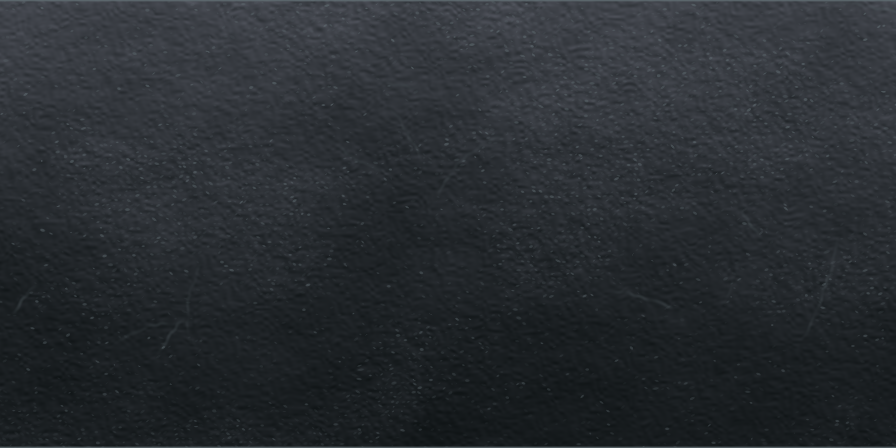
Write a WebGL 2 fragment shader that draws this texture.

```glsl
#version 300 es
precision highp float;
// Dark slate board with a vertical sheen, fine embossed grain, dust flecks and faint scratches.

#define DARK vec3(0.092, 0.110, 0.120)
#define LIGHT vec3(0.243, 0.257, 0.284)
#define FLECK_COLOR vec3(0.38, 0.43, 0.45)
#define SHEEN_POWER 1.45
#define GRAIN_SCALE vec2(88.0, 128.0)
#define GRAIN_CONTRAST 0.36
#define CLOUD_CONTRAST 0.24
#define FLECK_SCALE vec2(72.0, 98.0)
#define FLECK_STRENGTH 0.62
#define SCRATCH_COUNT 14
#define SCRATCH_STRENGTH 0.34
#define EDGE_STRENGTH 0.8

uniform vec2 u_resolution;
out vec4 fragColor;

float hash(vec2 p) {
    vec3 q = fract(vec3(p.xyx) * 0.1031);
    q += dot(q, q.yzx + 33.33);
    return fract((q.x + q.y) * q.z);
}

vec2 hash2(vec2 p) {
    return vec2(hash(p), hash(p + 71.7));
}

float noise(vec2 p) {
    vec2 cell = floor(p), f = fract(p);
    f = f * f * (3.0 - 2.0 * f);
    return mix(mix(hash(cell), hash(cell + vec2(1, 0)), f.x),
               mix(hash(cell + vec2(0, 1)), hash(cell + vec2(1, 1)), f.x), f.y);
}

float fbm(vec2 p) {
    float sum = 0.0, amp = 0.5;
    for (int i = 0; i < 4; i++) {
        sum += amp * noise(p);
        p = mat2(1.6, 1.2, -1.2, 1.6) * p + 17.3;
        amp *= 0.5;
    }
    return sum / 0.9375;
}

// Relief of the grain, lit from above; centred on zero.
float grain(vec2 p) {
    vec2 q = p * GRAIN_SCALE + 1.2 * vec2(noise(p * 31.0), noise(p * 37.0 + 9.0));
    float relief = noise(q) - noise(q + vec2(0.25, 0.75));
    return relief + 0.35 * (noise(q * 0.47 + 40.0) - 0.5);
}

// Small bright flecks, one candidate per cell, denser inside dusty patches.
float flecks(vec2 p, float density, float pixel) {
    vec2 q = p * FLECK_SCALE;
    q += 0.9 * vec2(noise(p * 23.0 + 3.0), noise(p * 19.0 + 8.0));
    q.x += hash(vec2(floor(q.y), 3.0));
    vec2 cell = floor(q);
    vec2 centre = 0.32 + 0.36 * hash2(cell + 5.0);
    vec2 offset = (fract(q) - centre) / FLECK_SCALE;
    offset.y += offset.x * (hash(cell + 13.0) - 0.5);
    float radius = mix(0.0016, 0.0036, hash(cell + 29.0));
    float dist = length(offset * vec2(0.75, 1.2));
    float soft = max(0.6 * pixel, 0.0016);
    float shape = 1.0 - smoothstep(radius - soft, radius + soft, dist);
    float glow = hash(cell + 47.0);
    return shape * step(hash(cell + 61.0), density) * mix(0.2, 1.0, pow(glow, 4.0));
}

// Thin curved hairlines, broken up along their length.
float scratches(vec2 p, float aspect, float pixel) {
    float sum = 0.0;
    for (int i = 0; i < SCRATCH_COUNT; i++) {
        vec2 seed = vec2(float(i) * 3.7 + 2.0, 19.0);
        vec2 q = p - hash2(seed) * vec2(aspect, 1.0);
        float angle = 3.1416 * hash(seed + 3.0);
        float c = cos(angle), s = sin(angle);
        q = mat2(c, -s, s, c) * q;
        float reach = mix(0.05, 0.17, hash(seed + 7.0));
        q.y += (hash(seed + 11.0) - 0.5) * 4.0 * q.x * q.x + 0.006 * (noise(q.xx * 40.0) - 0.5);
        float line = 1.0 - smoothstep(0.0, max(0.0065, 1.2 * pixel), abs(q.y));
        float fade = 1.0 - smoothstep(0.3 * reach, reach, abs(q.x));
        sum += line * fade * noise(p * 55.0 + seed) * mix(0.4, 1.0, hash(seed + 23.0));
    }
    return min(sum, 1.0);
}

void main() {
    vec2 p = gl_FragCoord.xy / u_resolution.y;
    float aspect = u_resolution.x / u_resolution.y;
    float pixel = 1.0 / u_resolution.y;

    // Sheen that brightens upwards, with broad uneven clouds
    float cloud = fbm(p * vec2(2.2, 3.2) + 4.0) - 0.5;
    float smudge = fbm(p * vec2(8.0, 15.0) + 31.0) - 0.5;
    float dust = smoothstep(0.40, 0.70, fbm(p * vec2(3.2, 5.0) + 12.0));
    float tone = 1.04 * pow(p.y, SHEEN_POWER);
    tone += CLOUD_CONTRAST * (1.8 * cloud + smudge) * (0.5 + 0.7 * p.y);
    tone += 0.10 * (dust - 0.4);

    // Embossed grain, stronger in the sheen and in dusty patches
    tone += GRAIN_CONTRAST * grain(p) * (0.5 + 0.6 * p.y + 0.3 * dust);
    vec3 color = mix(DARK, LIGHT, max(tone, -0.2));

    // Dust flecks and scratches
    float density = 0.12 + 0.62 * dust;
    float marks = FLECK_STRENGTH * flecks(p, density, pixel) * (0.6 + 0.4 * p.y);
    marks += SCRATCH_STRENGTH * scratches(p, aspect, pixel);
    color = mix(color, FLECK_COLOR, min(marks, 1.0));

    // Pale hairline along the top and bottom edges
    float edge = 1.0 - smoothstep(0.001, 0.005, min(p.y, 1.0 - p.y));
    color = mix(color, FLECK_COLOR, EDGE_STRENGTH * edge);
    fragColor = vec4(color, 1.0);
}
```
